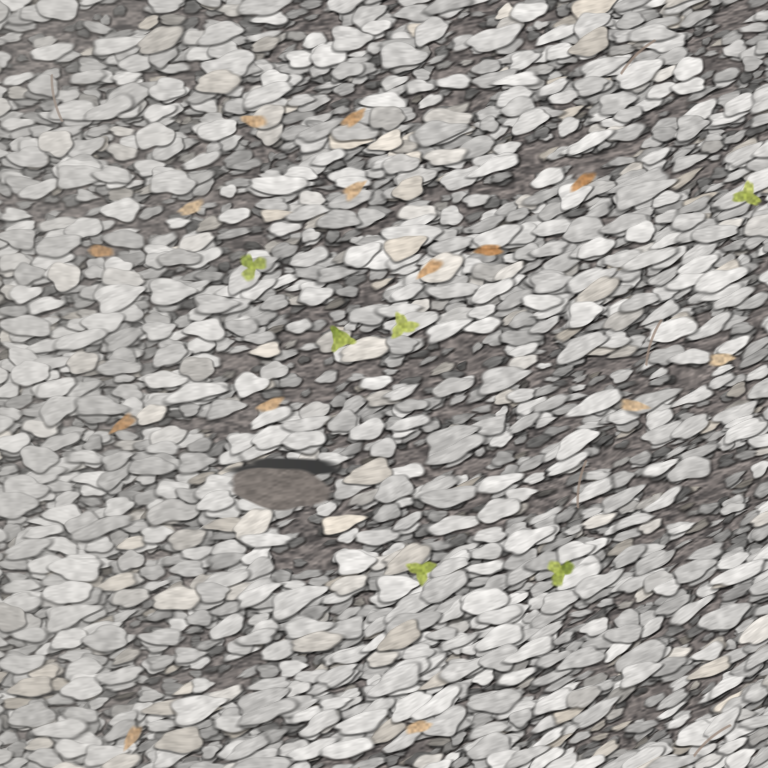
Give the GLSL for this texture, as a Shadertoy shader.

```glsl
// Pale flat gravel in tilted rows over dark soil, with a few leaves and twigs.

float hash(vec2 p) {
    return fract(sin(dot(p, vec2(127.1, 311.7))) * 43758.5453);
}

float noise(vec2 p) {
    vec2 i = floor(p), f = fract(p);
    f = f * f * (3.0 - 2.0 * f);
    return mix(mix(hash(i), hash(i + vec2(1, 0)), f.x),
               mix(hash(i + vec2(0, 1)), hash(i + vec2(1, 1)), f.x), f.y);
}

vec2 rotate(vec2 p, float a) {
    float c = cos(a), s = sin(a);
    return vec2(c * p.x + s * p.y, c * p.y - s * p.x);
}

// 0 on packed gravel, 1 on bare soil
float bareSoil(vec2 p) {
    float n = 0.5 * noise(p * vec2(5.0, 9.0) + 3.7) + 0.5 * noise(p * vec2(13.0, 24.0));
    return smoothstep(0.42, 0.76, n + 0.07 * p.x);
}

// Approximate distance to a tapered, lumpy outline
float pebble(vec2 d, vec2 radii, float seed) {
    vec2 e = d / radii;
    e.y *= 1.0 + 0.35 * sin(seed * 53.0) * clamp(e.x, -1.5, 1.5);
    float a = atan(e.y, e.x);
    float outline = 1.0 + 0.08 * sin(2.0 * a + seed * 40.0)
                  + 0.09 * sin(3.0 * a + seed * 71.0) + 0.06 * sin(5.0 * a + seed * 97.0);
    return (length(e) - outline) * radii.y;
}

// One layer of scattered stones with contact shadows
vec3 stones(vec3 col, vec2 p, float size, float amount, vec2 tones, float layer) {
    vec2 cell = vec2(0.053, 0.0255) * size;
    vec2 home = floor(p / cell);
    for (int y = 1; y >= -1; y--)
    for (int x = -1; x <= 1; x++) {
        vec2 id = home + vec2(x, y);
        vec2 key = id + layer * 37.3;
        float seed = hash(key + 5.1);
        vec2 jitter = vec2(hash(key), hash(key + 9.4)) - 0.5;
        vec2 centre = (id + 0.5 + 0.7 * jitter) * cell;
        if (hash(key + 2.7) > amount * (1.0 - 0.66 * bareSoil(centre))) continue;

        vec2 d = rotate(p - centre, 0.05 + 0.5 * (hash(key + 7.7) - 0.5));
        vec2 radii = cell * (0.34 + 0.26 * vec2(hash(key + 1.3), hash(key + 4.9)));
        float dist = pebble(d, radii, seed);
        float shade = pebble(d + vec2(-0.0007, 0.002), radii, seed);
        col *= 1.0 - 0.5 * (1.0 - smoothstep(-0.001, 0.0026, shade));

        float tone = mix(tones.x, tones.y, hash(key + 6.2));
        float streaks = noise(d * vec2(110.0, 400.0) + seed * 90.0) - 0.5;
        float mottle = noise(d * 110.0 + seed * 50.0) - 0.5;
        tone += 0.10 * streaks + 0.11 * mottle + 0.02 * d.y / radii.y;
        tone *= 1.0 - 0.07 * smoothstep(-0.003, 0.0, dist);
        vec3 tint = mix(vec3(1.005, 0.995, 0.98), vec3(1.02, 0.975, 0.91), smoothstep(0.82, 1.0, seed));
        col = mix(col, tone * tint, 1.0 - smoothstep(-0.0016, 0.0014, dist));
    }
    return col;
}

// Sparse fallen leaves, green sprigs and dry twigs
vec3 litter(vec3 col, vec2 p) {
    vec2 home = floor(p * 10.0);
    for (int y = -1; y <= 1; y++)
    for (int x = -1; x <= 1; x++) {
        vec2 id = home + vec2(x, y);
        float kind = hash(id + 61.0), seed = hash(id + 17.0);
        vec2 d = p - (id + 0.25 + 0.5 * vec2(seed, hash(id + 29.0))) / 10.0;
        float vein = 0.85 + 0.3 * noise(d * 260.0 + seed * 30.0);
        if (kind < 0.05) {
            for (int k = 0; k < 3; k++) {
                vec2 q = rotate(d, seed * 6.0 + float(k) * 1.9) - vec2(0.008, 0.0);
                float leaf = pebble(q, vec2(0.011, 0.007), seed);
                vec3 green = mix(vec3(0.48, 0.55, 0.20), vec3(0.74, 0.77, 0.40), hash(id + float(k)));
                col = mix(col, green * vein, 0.9 * (1.0 - smoothstep(-0.002, 0.002, leaf)));
            }
        } else if (kind < 0.20) {
            float leaf = pebble(rotate(d, seed * 1.2 - 0.2), vec2(0.017, 0.007), seed);
            vec3 dry = mix(vec3(0.70, 0.47, 0.26), vec3(0.88, 0.77, 0.62), hash(id + 3.0));
            col = mix(col, dry * vein, 0.85 * (1.0 - smoothstep(-0.002, 0.002, leaf)));
        } else if (kind < 0.26) {
            vec2 q = rotate(d, 0.7 + seed * 1.2);
            float twig = length(vec2(max(abs(q.x) - 0.03, 0.0), q.y + 4.0 * q.x * q.x)) - 0.0014;
            col = mix(col, vec3(0.60, 0.53, 0.48), 0.8 * (1.0 - smoothstep(-0.001, 0.0015, twig)));
        }
    }
    return col;
}

void mainImage(out vec4 fragColor, in vec2 fragCoord) {
    vec2 uv = fragCoord / iResolution.y;

    // Rows climb more steeply towards the lower right, with a slight waver
    vec2 p = uv;
    p.y -= uv.x * (0.05 + 0.17 * uv.x) * (1.3 - 0.6 * uv.y);
    p += 0.006 * (vec2(noise(uv * 28.0), noise(uv * 28.0 + 40.0)) - 0.5);

    // Soil
    float grit = 0.5 * noise(p * vec2(70.0, 190.0)) + 0.5 * noise(p * vec2(160.0, 340.0));
    vec3 col = mix(vec3(0.23, 0.22, 0.22), vec3(0.66, 0.62, 0.60), grit);

    // Dull grit first, then pale stones of growing size
    col = stones(col, p, 0.36, 0.70, vec2(0.32, 0.72), 1.0);
    col = stones(col, p, 0.50, 0.75, vec2(0.38, 0.82), 2.0);
    col = stones(col, p, 0.68, 0.85, vec2(0.60, 0.91), 3.0);
    col = stones(col, p, 0.88, 0.72, vec2(0.70, 0.93), 4.0);
    col = stones(col, p, 1.16, 0.48, vec2(0.74, 0.93), 5.0);

    // One dark rock with a deep slit above it
    vec2 r = uv - vec2(0.36, 0.365);
    float slit = pebble(r - vec2(0.012, 0.026), vec2(0.075, 0.012), 0.3);
    float rock = pebble(r, vec2(0.062, 0.027), 0.55);
    col = mix(col, vec3(0.21, 0.21, 0.21), 1.0 - smoothstep(-0.003, 0.002, slit));
    col = mix(col, vec3(0.47, 0.44, 0.42) * (0.8 + 0.4 * grit), 1.0 - smoothstep(-0.002, 0.002, rock));

    col = litter(col, uv);

    // Faint haze, strongest at the left
    col = mix(col, vec3(0.68, 0.67, 0.65), 0.04 + 0.26 * (1.0 - smoothstep(0.0, 0.5, uv.x)));
    fragColor = vec4(clamp(col, 0.0, 1.0), 1.0);
}
```
